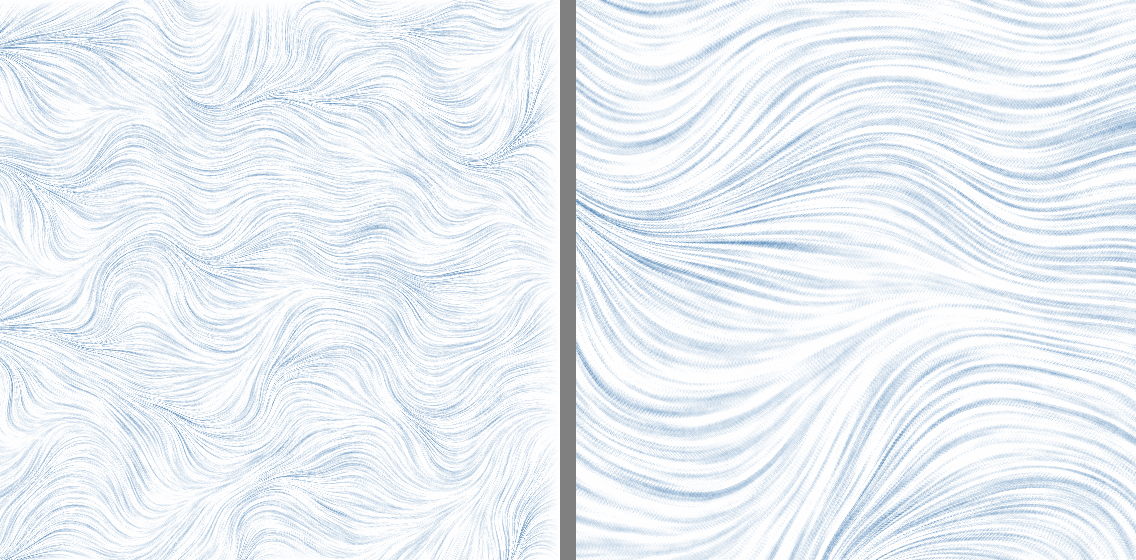
Left, the full canvas; right, a detail of the centre.
Give the GLSL for this texture, as a WebGL 2 fragment shader.

```glsl
#version 300 es
precision highp float;
// Fine blue hairs combed leftwards along a smoothly winding flow field.

#define FLOW_SCALE 4.6      // bends across the canvas
#define FLOW_SWING 3.3      // how far the bends turn, radians
#define FLOW_DETAIL 0.28    // share of the finer bends
#define FLOW_HEADING 3.08   // mean direction, radians
#define HAIR_LENGTH 0.085
#define HAIR_WIDTH 0.0024
#define HAIR_STEPS 42
#define INK_MEAN 0.058
#define INK_CONTRAST 0.105
#define CREASE_POWER 0.7    // darkening where hairs crowd together
#define GRAIN 0.3
#define PAPER vec3(0.996, 0.998, 1.0)

uniform vec2 u_resolution;
out vec4 fragColor;

const vec3 INK_ABSORPTION = vec3(1.0, 0.7, 0.42);

float hash(vec2 cell) {
    uvec2 q = uvec2(ivec2(cell)) * uvec2(1597334673u, 3812015801u);
    uint n = (q.x ^ q.y) * 1597334673u;
    n = (n ^ (n >> 15)) * 2246822519u;
    n ^= n >> 13;
    return float(n >> 8) / 16777216.0;
}

vec2 latticeGradient(vec2 cell) {
    float a = 6.28318 * hash(cell);
    return vec2(cos(a), sin(a));
}

// Gradient noise: value in x, its derivatives in yz.
vec3 gradientNoise(vec2 p) {
    vec2 i = floor(p), f = p - i;
    vec2 u = f * f * f * (f * (f * 6.0 - 15.0) + 10.0);
    vec2 du = 30.0 * f * f * (f * (f - 2.0) + 1.0);
    vec2 ga = latticeGradient(i);
    vec2 gb = latticeGradient(i + vec2(1, 0));
    vec2 gc = latticeGradient(i + vec2(0, 1));
    vec2 gd = latticeGradient(i + vec2(1, 1));
    float a = dot(ga, f);
    float b = dot(gb, f - vec2(1, 0));
    float c = dot(gc, f - vec2(0, 1));
    float d = dot(gd, f - vec2(1, 1));
    float value = mix(mix(a, b, u.x), mix(c, d, u.x), u.y);
    vec2 slope = mix(mix(ga, gb, u.x), mix(gc, gd, u.x), u.y)
               + du * (u.yx * (a - b - c + d) + vec2(b, c) - a);
    return vec3(value, slope);
}

// Flow angle in x, its derivatives in yz.
vec3 flowAngle(vec2 p) {
    vec3 broad = gradientNoise(p * FLOW_SCALE + 17.3);
    vec3 fine = gradientNoise(p * FLOW_SCALE * 2.1 + 61.7);
    broad.yz *= FLOW_SCALE;
    fine.yz *= FLOW_SCALE * 2.1;
    return vec3(FLOW_HEADING, 0, 0) + FLOW_SWING * (broad + FLOW_DETAIL * fine);
}

// Random strength of the hair rooted at p, on a tilted lattice.
float hairRoot(vec2 p) {
    vec2 tilted = mat2(0.8, 0.6, -0.6, 0.8) * p;
    return hash(floor(tilted / HAIR_WIDTH) + 4000.0) - 0.5;
}

// Ink laid at p by all hairs that flow through it.
float hairInk(vec2 p) {
    float stride = HAIR_LENGTH / float(HAIR_STEPS);
    float logCrowding = 0.0, total = 0.0, density = 0.0;
    float signal = 0.0, power = 1e-5;

    // Walk upstream, gathering roots and how much the flow squeezes them.
    for (int i = 0; i < HAIR_STEPS; i++) {
        float t = (float(i) + 0.5) / float(HAIR_STEPS);
        float taper = smoothstep(0.0, 0.12, t) * (1.0 - smoothstep(0.7, 1.0, t));
        vec2 inside = step(vec2(0), p) * step(p, vec2(1));
        float weight = taper * inside.x * inside.y * exp(clamp(logCrowding, -2.5, 2.5));

        total += taper;
        density += weight;
        signal += weight * hairRoot(p);
        power += weight * weight;

        vec3 angle = flowAngle(p);
        vec2 heading = vec2(cos(angle.x), sin(angle.x));
        float divergence = dot(vec2(-heading.y, heading.x), angle.yz);
        logCrowding -= divergence * stride;
        p -= heading * stride;
    }

    // Scale the gathered signal to unit variance before inking.
    float strand = signal / sqrt(power * 0.1);
    float crowding = pow(min(density / total, 3.0), CREASE_POWER);
    return clamp(crowding * (INK_MEAN + INK_CONTRAST * strand), 0.0, 0.55);
}

void main() {
    vec2 uv = gl_FragCoord.xy / u_resolution;
    float grain = 1.0 + GRAIN * (hash(floor(uv * 512.0) + 900.0) - 0.5);
    float ink = hairInk(uv) * grain;
    fragColor = vec4(PAPER - ink * INK_ABSORPTION, 1.0);
}
```
